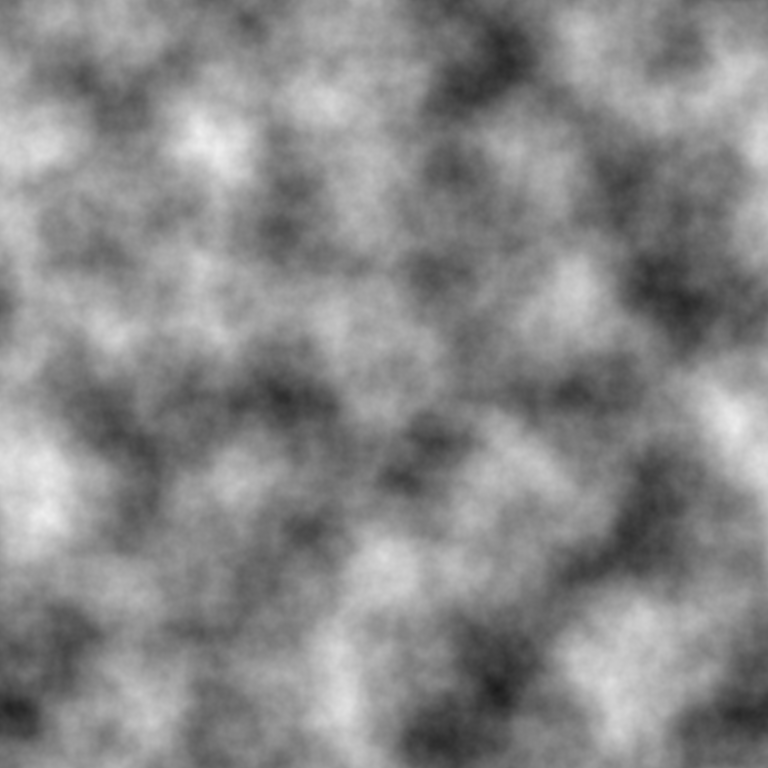
Write a WebGL 2 fragment shader that draws this texture.

```glsl
#version 300 es
precision highp float;
// Soft grey clouds: a fractal sum of wrapping gradient noise.
// Each octave doubles the whole number of cells across the canvas, so the
// result tiles; shifted lattices keep the octaves from lining up.

uniform vec2 u_resolution;
out vec4 fragColor;

#define BASE_CELLS 5
#define OCTAVES 6
#define GAIN 0.5
#define MEAN_GREY 0.533
#define CONTRAST 0.56
#define SEED 17u

const float TAU = 6.2831853;

// Integer mixing hash, giving an even value in 0..1
float hash(uvec3 v) {
    uint h = v.x * 1597334677u ^ v.y * 3812015801u ^ v.z * 2798796415u;
    h = (h ^ (h >> 16)) * 2146121005u;
    h = (h ^ (h >> 15)) * 2221713035u;
    h ^= h >> 16;
    return float(h >> 8) / 16777216.0;
}

// Slope contribution of one lattice corner, wrapped to the period
float cornerSlope(ivec2 corner, vec2 offset, int period, uint layer) {
    ivec2 wrapped = (corner % period + period) % period;
    float angle = TAU * hash(uvec3(uvec2(wrapped), layer));
    return dot(vec2(cos(angle), sin(angle)), offset);
}

float gradientNoise(vec2 p, int period, uint layer) {
    ivec2 cell = ivec2(floor(p));
    vec2 f = fract(p);
    vec2 fade = f * f * f * (f * (f * 6.0 - 15.0) + 10.0);
    float a = cornerSlope(cell, f, period, layer);
    float b = cornerSlope(cell + ivec2(1, 0), f - vec2(1, 0), period, layer);
    float c = cornerSlope(cell + ivec2(0, 1), f - vec2(0, 1), period, layer);
    float d = cornerSlope(cell + ivec2(1, 1), f - vec2(1, 1), period, layer);
    return mix(mix(a, b, fade.x), mix(c, d, fade.x), fade.y);
}

float clouds(vec2 uv) {
    float sum = 0.0;
    float amplitude = 1.0;
    int cells = BASE_CELLS;
    for (int i = 0; i < OCTAVES; i++) {
        vec2 shift = fract(float(i) * vec2(0.618, 0.382) + 0.3);
        sum += amplitude * gradientNoise(uv * float(cells) + shift, cells, SEED + uint(i));
        amplitude *= GAIN;
        cells *= 2;
    }
    return sum;
}

void main() {
    vec2 uv = gl_FragCoord.xy / u_resolution;
    float grey = MEAN_GREY + CONTRAST * clouds(uv);
    fragColor = vec4(vec3(clamp(grey, 0.0, 1.0)), 1.0);
}
```
